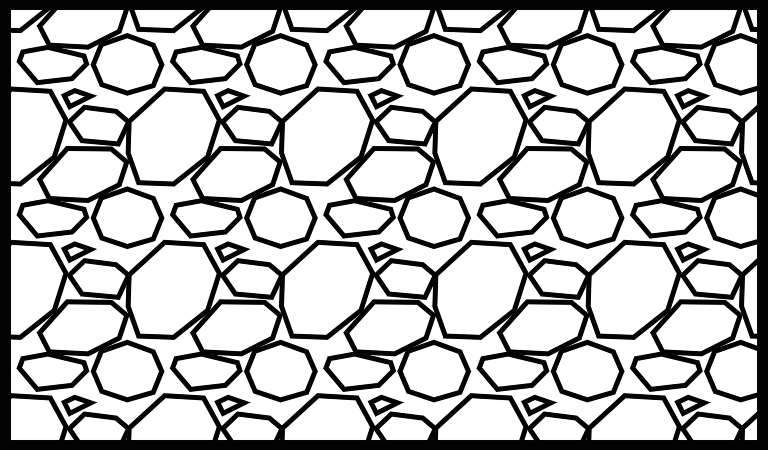
Write a WebGL 2 fragment shader that draws this pattern.

```glsl
#version 300 es
precision highp float;
// Framed crazy-paving pattern: black outlines of angular stones on white.

uniform vec2 u_resolution;
out vec4 fragColor;

const float UNITS = 450.0;              // design units per canvas height
const float TILE = 153.35;              // side of the repeating square
const float LINE_WIDTH = 5.0;
const vec2 FRAME = vec2(11.0, 10.0);    // border thickness: sides, top and bottom
const vec3 INK = vec3(0.01);
const vec3 PAPER = vec3(1.0);

// Convex stones: corners clockwise about each centre, zero-padded to eight.
const vec2 PAD = vec2(0.0);
const vec2 OCTAGON[8] = vec2[8](
    vec2(0.0, 29.0), vec2(26.0, 19.5), vec2(34.5, 0.0), vec2(26.0, -21.0),
    vec2(0.0, -28.5), vec2(-25.5, -20.0), vec2(-34.0, 0.0), vec2(-26.0, 20.0));
const vec2 SLIVER[8] = vec2[8](
    vec2(-34.0, 3.3), vec2(-30.5, 12.7), vec2(-5.3, 17.3), vec2(30.7, 8.7),
    vec2(33.3, 0.7), vec2(18.7, -14.0), vec2(-16.0, -18.0), PAD);
const vec2 CHIP[8] = vec2[8](
    vec2(-11.0, 2.0), vec2(-0.5, 7.0), vec2(15.5, 1.5), vec2(-5.5, -9.0),
    PAD, PAD, PAD, PAD);
const vec2 COBBLE[8] = vec2[8](
    vec2(-30.0, 3.7), vec2(-14.7, 18.3), vec2(16.7, 14.3), vec2(29.3, 3.7),
    vec2(19.0, -18.3), vec2(-17.3, -15.0), PAD, PAD);
const vec2 BOULDER[8] = vec2[8](
    vec2(-44.5, 14.5), vec2(-9.0, 47.0), vec2(30.0, 44.7), vec2(45.7, 16.0),
    vec2(34.0, -21.0), vec2(0.0, -48.0), vec2(-35.0, -46.7), vec2(-45.5, -17.0));
const vec2 SLAB[8] = vec2[8](
    vec2(-43.7, -4.5), vec2(-16.0, 26.5), vec2(28.0, 26.0), vec2(43.5, 13.0),
    vec2(36.0, -9.7), vec2(4.7, -25.5), vec2(-34.0, -23.5), PAD);

// Distance to a stone's outline, repeated on the tile grid, with mitred corners.
float outline(vec2 p, vec2 centre, vec2 corners[8], int count) {
    vec2 q = mod(p - centre + 0.5 * TILE, TILE) - 0.5 * TILE;
    float d = -TILE;
    for (int i = 0; i < count; i++) {
        vec2 a = corners[i];
        vec2 edge = corners[(i + 1) % count] - a;
        vec2 normal = normalize(vec2(-edge.y, edge.x));
        d = max(d, dot(q - a, normal));
    }
    return abs(d);
}

void main() {
    float pixel = UNITS / u_resolution.y;
    vec2 p = gl_FragCoord.xy * pixel;
    vec2 canvas = u_resolution * pixel;

    // Nearest outline among the six stones of a tile
    float d = outline(p, vec2(434.0, 232.0), OCTAGON, 8);
    d = min(d, outline(p, vec2(360.0, 232.0), SLIVER, 7));
    d = min(d, outline(p, vec2(382.0, 199.0), CHIP, 4));
    d = min(d, outline(p, vec2(406.0, 171.0), COBBLE, 6));
    d = min(d, outline(p, vec2(327.0, 314.0), BOULDER, 8));
    d = min(d, outline(p, vec2(390.0, 275.0), SLAB, 7));
    d -= 0.5 * LINE_WIDTH;

    // Solid frame around the canvas
    vec2 inset = min(p, canvas - p) - FRAME;
    d = min(d, min(inset.x, inset.y));

    float paper = smoothstep(-0.6 * pixel, 0.6 * pixel, d);
    fragColor = vec4(mix(INK, PAPER, paper), 1.0);
}
```
